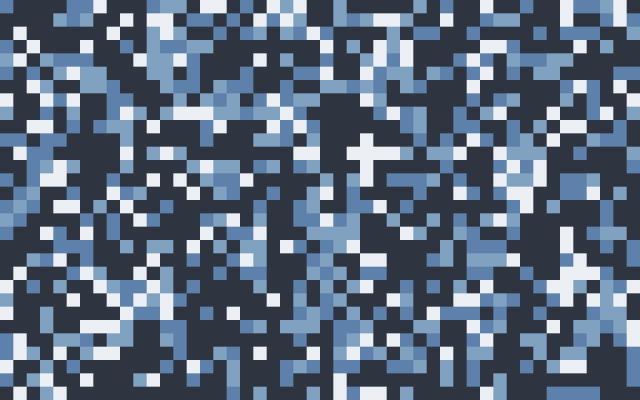
Write a Shadertoy shader that draws this pattern.

```glsl
// Draws a mosaic of square tiles in slate, two blues and off-white, coloured at random.

#define ROWS 30.0         // tiles over the canvas height
#define SLATE_SHARE 0.51  // share of tiles per colour; off-white takes the rest
#define BLUE_SHARE 0.17
#define SKY_SHARE 0.175
#define SEED 7u

const vec3 SLATE = vec3(0.180, 0.204, 0.251);
const vec3 BLUE  = vec3(0.369, 0.506, 0.675);
const vec3 SKY   = vec3(0.506, 0.631, 0.757);
const vec3 SNOW  = vec3(0.925, 0.937, 0.957);

// Integer scramble of one word
uint scramble(uint x) {
    x = (x ^ (x >> 16)) * 0x7feb352du;
    x = (x ^ (x >> 15)) * 0x846ca68bu;
    return x ^ (x >> 16);
}

// Uniform random value in 0..1 for a tile
float tileHash(vec2 tile) {
    uvec2 cell = uvec2(ivec2(tile) + 1024);
    uint bits = scramble(cell.x + scramble(cell.y + scramble(SEED)));
    return float(bits >> 8) / exp2(24.0);
}

// Pick a colour according to the shares
vec3 tileColor(vec2 tile) {
    float pick = tileHash(tile);
    if (pick < SLATE_SHARE) return SLATE;
    if (pick < SLATE_SHARE + BLUE_SHARE) return BLUE;
    if (pick < SLATE_SHARE + BLUE_SHARE + SKY_SHARE) return SKY;
    return SNOW;
}

void mainImage(out vec4 fragColor, in vec2 fragCoord) {
    // Square grid in units of the canvas height
    float pixelSize = ROWS / iResolution.y;
    vec2 grid = fragCoord * pixelSize;

    // Pixel coverage on each side of the nearest tile corner
    vec2 corner = floor(grid + 0.5);
    vec2 cover = clamp((grid - corner) / pixelSize + 0.5, 0.0, 1.0);

    // Blend the four tiles that meet at the corner
    vec3 lower = mix(tileColor(corner - 1.0), tileColor(corner - vec2(0.0, 1.0)), cover.x);
    vec3 upper = mix(tileColor(corner - vec2(1.0, 0.0)), tileColor(corner), cover.x);
    fragColor = vec4(mix(lower, upper, cover.y), 1.0);
}
```
